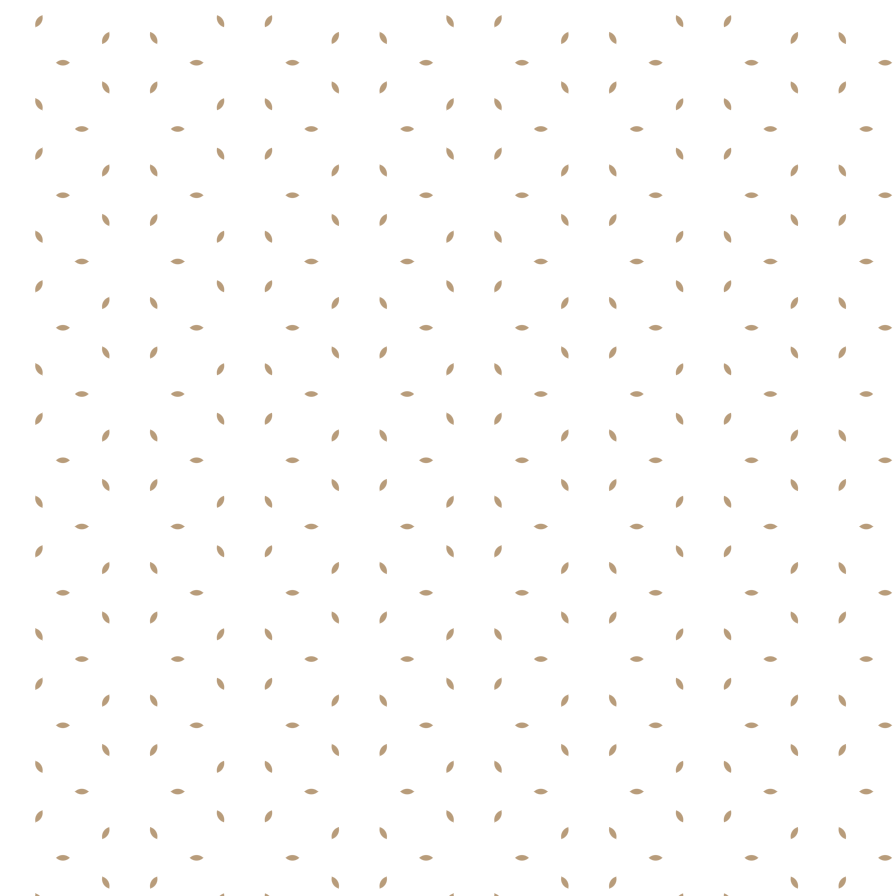
Give the GLSL for this pattern, as a Shadertoy shader.

```glsl
// Small tan leaves on white, set in sparse rings of six on a hexagonal lattice.
// Each point is moved to its nearest ring centre, folded into one sixth
// of a turn, and measured against a single leaf that points outward.

const float PI = 3.14159265;

// Offset from the nearest centre of a hexagonal lattice (columns upright)
vec2 hexOffset(vec2 p, float spacing) {
    vec2 cell = spacing * vec2(sqrt(3.0), 1.0);
    vec2 a = mod(p + 0.5 * cell, cell) - 0.5 * cell;
    vec2 b = mod(p, cell) - 0.5 * cell;
    return dot(a, a) < dot(b, b) ? a : b;
}

// Fold the plane into the wedge around the positive x axis
vec2 foldSectors(vec2 p, float count) {
    float sector = 2.0 * PI / count;
    float angle = mod(atan(p.y, p.x) + 0.5 * sector, sector) - 0.5 * sector;
    return length(p) * vec2(cos(angle), sin(angle));
}

// Signed distance to a pointed leaf along x, made of two crossing arcs
float leafDistance(vec2 p, float halfLength, float halfWidth) {
    float radius = (halfLength * halfLength + halfWidth * halfWidth) / (2.0 * halfWidth);
    return length(vec2(p.x, abs(p.y) + radius - halfWidth)) - radius;
}

void mainImage(out vec4 fragColor, in vec2 fragCoord) {
    vec2 uv = fragCoord / iResolution.y;
    float pixel = 1.0 / iResolution.y;

    // Ring of six leaves around each lattice centre
    vec2 p = hexOffset(uv - vec2(0.0167, 0.93), 0.1479);
    p = foldSectors(p, 6.0) - vec2(0.0535, 0.0);

    // Tan leaf on a white ground
    float d = leafDistance(p, 0.0076, 0.0031);
    float coverage = 1.0 - smoothstep(-0.75 * pixel, 0.75 * pixel, d);
    vec3 color = mix(vec3(1.0), vec3(0.72, 0.61, 0.48), coverage);

    fragColor = vec4(color, 1.0);
}
```
